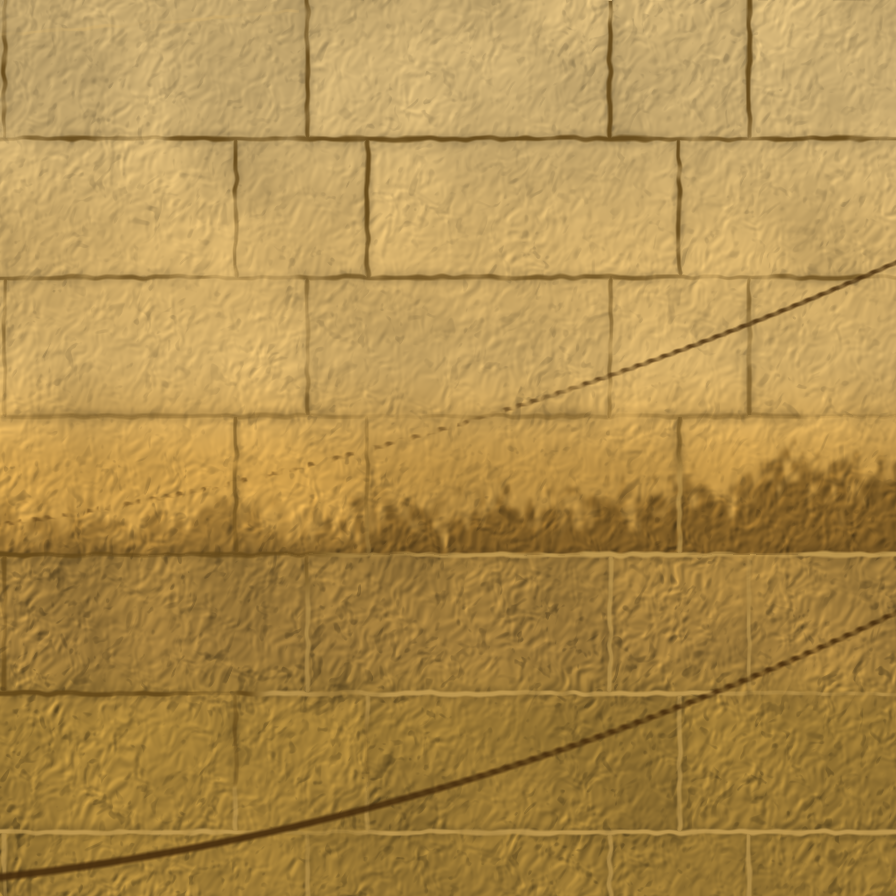
A three.js fragment shader for this texture:

```glsl
// Weathered sandstone block wall with a damp stain and two sagging cables.
varying vec2 vUv;

const float COURSE = 0.1548; // height of one course of blocks
const vec3 PALE = vec3(0.775, 0.66, 0.435);
const vec3 SAND = vec3(0.825, 0.68, 0.41);
const vec3 HONEY = vec3(0.77, 0.59, 0.28);
const vec3 OCHRE = vec3(0.635, 0.49, 0.235);
const vec3 OLIVE = vec3(0.61, 0.475, 0.205);
const vec3 DAMP = vec3(0.45, 0.32, 0.12);
const vec3 GROOVE = vec3(0.40, 0.29, 0.10);
const vec3 MORTAR = vec3(0.76, 0.61, 0.32);
const vec3 CABLE = vec3(0.27, 0.17, 0.05);

float hash(vec2 p) {
  p = fract(p * vec2(0.1031, 0.1137));
  p += dot(p, p.yx + 33.33);
  return fract((p.x + p.y) * p.x * 7.31);
}

float noise(vec2 p) {
  vec2 i = floor(p), f = fract(p);
  f = f * f * (3.0 - 2.0 * f);
  return mix(mix(hash(i), hash(i + vec2(1.0, 0.0)), f.x),
             mix(hash(i + vec2(0.0, 1.0)), hash(i + 1.0), f.x), f.y);
}

float fbm(vec2 p) {
  float sum = 0.0, gain = 0.5;
  for (int i = 0; i < 4; i++) {
    sum += gain * noise(p);
    p = mat2(1.6, 1.2, -1.2, 1.6) * p + 7.3;
    gain *= 0.5;
  }
  return sum / 0.9375;
}

// Grainy stone height made of small slanted chips
float stoneHeight(vec2 p) {
  vec2 q = mat2(0.87, 0.5, -0.5, 0.87) * p;
  vec2 warp = vec2(noise(q * 50.0), noise(q * 50.0 + 19.0)) - 0.5;
  q = q * vec2(145.0, 95.0) + warp * 1.6;
  return 0.6 * noise(q) + 0.4 * noise(q * 1.7 + 5.0);
}

// Soft line: 1 on the centre, 0 beyond its half width
float line(float d, float halfWidth) {
  return 1.0 - smoothstep(halfWidth * 0.3, halfWidth * 1.4, abs(d));
}

// x: distance to the nearest upright joint, y: block number in the course
vec2 uprights(float x, vec4 joints) {
  vec2 r = vec2(1.0, 0.0);
  for (int i = 0; i < 4; i++) {
    r.x = min(r.x, abs(x - joints[i]));
    r.y += step(joints[i], x);
  }
  return r;
}

// Cable coverage, allowing for slope and twisted strands
float cable(vec2 p, vec3 k, float halfWidth, float twist) {
  float slope = k.y + 2.0 * k.z * p.x;
  float d = (p.y - k.x - p.x * (k.y + p.x * k.z)) / sqrt(1.0 + slope * slope);
  float strand = 0.5 + 0.5 * sin((p.x + d * 0.8) * 430.0);
  return line(d + (strand - 0.5) * twist * 0.002, halfWidth) * (1.0 - twist * strand);
}

// Base tone down the wall, t in courses from the top
vec3 wallTone(float t) {
  vec3 c = mix(PALE, SAND, smoothstep(0.5, 2.2, t));
  c = mix(c, HONEY, smoothstep(2.5, 3.5, t));
  c = mix(c, OCHRE, smoothstep(3.8, 4.05, t));
  return mix(c, OLIVE, smoothstep(4.6, 5.3, t));
}

void main() {
  // Courses and blocks, with ragged joints
  vec2 wander = vec2(noise(vUv * 75.0), noise(vUv * 75.0 + 41.0)) - 0.5;
  vec2 p = vUv + wander * 0.0035;
  float t = (1.0 - p.y) / COURSE;
  float row = floor(t);
  vec4 joints = mix(vec4(0.005, 0.343, 0.681, 0.836), vec4(-0.3, 0.263, 0.41, 0.758), mod(row, 2.0));
  vec2 upright = uprights(p.x, joints);
  float level = (fract(t + 0.5) - 0.5) * COURSE;
  float lower = smoothstep(3.2, 4.0, t);

  // Stone colour, block variation and grainy relief
  vec3 color = wallTone(t);
  color *= 0.96 + 0.08 * hash(vec2(row * 5.0 + 3.0, upright.y * 7.0 + 2.0));
  color *= 0.88 + 0.24 * fbm(vUv * 11.0);
  float relief = stoneHeight(vUv) - stoneHeight(vUv + vec2(0.0032, -0.0036));
  float pits = smoothstep(0.58, 0.85, stoneHeight(vUv + 3.7));
  float rough = mix(0.6, 1.3, noise(vUv * 17.0 + 2.0));
  color *= 1.0 + relief * rough * mix(0.19, 0.38, lower);
  color *= 1.0 - pits * rough * mix(0.10, 0.18, lower);

  // Ragged damp stain rising in the fourth course
  float rise = mix(0.22, 0.52, smoothstep(0.36, 0.95, p.x));
  rise += 0.42 * (fbm(vUv * vec2(34.0, 15.0)) - 0.5) + 0.3 * (noise(vUv * vec2(115.0, 75.0)) - 0.5);
  float damp = smoothstep(-0.18, 0.16, rise - (4.0 - t)) * step(t, 4.0);
  vec3 wet = DAMP * (1.0 + relief * 0.5 - pits * 0.12);
  color = mix(color, wet, damp * mix(0.5, 0.82, smoothstep(0.3, 0.5, p.x)));

  // Joints: broken dark grooves above, thin pale mortar towards the lower right
  float wear = noise(vUv * 13.0 + 8.0);
  float gaps = smoothstep(0.15, 0.7, 0.55 * wear + 0.45 * noise(vUv * 62.0 + 3.0));
  float pale = smoothstep(0.30, 0.48, p.x + (wear - 0.5) * 0.3 + smoothstep(5.6, 5.9, t)) * smoothstep(3.2, 3.5, t);
  float faint = 1.0 - 0.6 * smoothstep(1.5, 2.8, t) * (1.0 - smoothstep(3.4, 3.9, t));
  float bed = line(level, mix(0.0022, 0.0034, wear)) * step(0.5, t) * faint;
  float head = line(upright.x, mix(0.0022, 0.0032, wear)) * mix(1.0, faint, 0.6) * mix(1.0, 0.75, lower);
  float shade = max(line(level, 0.009) * step(0.5, t), line(upright.x, 0.008));
  color *= 1.0 - 0.11 * shade * gaps;
  color = mix(color, mix(GROOVE, MORTAR, pale), max(bed, head) * mix(0.25, 0.95, gaps));

  // Cables, the upper one broken and fading to the left, and a faint scratch
  float grain = noise(vUv * 150.0 + 9.0);
  float fade = mix(0.5 * smoothstep(0.3, 0.75, grain), 0.85, smoothstep(0.48, 0.78, vUv.x));
  float strands = mix(0.8, 0.35, smoothstep(0.5, 0.9, vUv.x));
  color = mix(color, CABLE, fade * cable(vUv, vec3(0.414, 0.142, 0.151), 0.0028, strands));
  float thick = mix(0.0050, 0.0032, vUv.x);
  float twist = 0.6 * smoothstep(0.3, 0.85, vUv.x);
  color = mix(color, CABLE, 0.9 * cable(vUv, vec3(0.021, 0.112, 0.183), thick, twist));
  float scratch = line(p.y - 0.961 - 0.08 * p.x, 0.002) * step(p.x, 0.335);
  color = mix(color, SAND * 1.04, 0.4 * scratch * gaps);

  gl_FragColor = vec4(color, 1.0);
}
```
